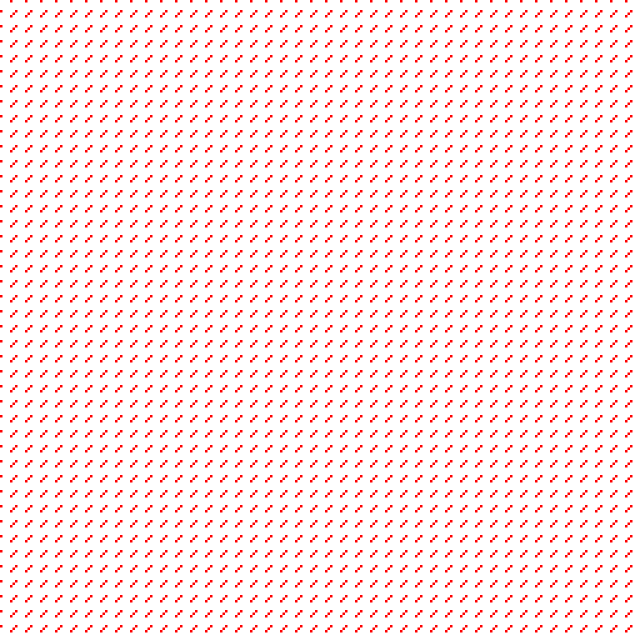
Give the GLSL for this pattern, as a WebGL 1 fragment shader.

```glsl
precision highp float;
// Short red diagonal dashes on white, one dash per tile of a square grid.
// Each dash is a staircase of equal squares touching at their corners,
// drawn by a loop with box-filtered edges inside a repeated tile.

uniform vec2 u_resolution;

const vec3 PAPER_COLOR = vec3(1.0);
const vec3 DASH_COLOR = vec3(1.0, 0.0, 0.0);
const float CELLS_ACROSS = 256.0;          // small squares per canvas height
const float TILE_CELLS = 6.0;              // small squares per tile side
const int STEPS_PER_SIDE = 1;              // squares on each side of the middle one
const vec2 DASH_CENTER = vec2(5.5, 5.5);   // in cells, from the top left

// Coverage of a unit square centred at the origin, filtered over one pixel.
float squareCoverage(vec2 p, float pixelSize) {
    vec2 edge = clamp((0.5 - abs(p)) / pixelSize + 0.5, 0.0, 1.0);
    return edge.x * edge.y;
}

// Staircase rising to the right, with y pointing down.
float dashCoverage(vec2 p, float pixelSize) {
    float coverage = 0.0;
    for (int i = -STEPS_PER_SIDE; i <= STEPS_PER_SIDE; i++) {
        vec2 stepCenter = float(i) * vec2(1.0, -1.0);
        coverage += squareCoverage(p - stepCenter, pixelSize);
    }
    return min(coverage, 1.0);
}

void main() {
    // Canvas position in cells, measured from the top left
    float pixelSize = CELLS_ACROSS / u_resolution.y;
    vec2 fromTopLeft = vec2(gl_FragCoord.x, u_resolution.y - gl_FragCoord.y);
    vec2 cellPos = fromTopLeft * pixelSize;

    // Repeat the tile around the dash centre
    float halfTile = 0.5 * TILE_CELLS;
    vec2 tilePos = mod(cellPos - DASH_CENTER + halfTile, TILE_CELLS) - halfTile;

    float dash = dashCoverage(tilePos, pixelSize);
    gl_FragColor = vec4(mix(PAPER_COLOR, DASH_COLOR, dash), 1.0);
}
```
